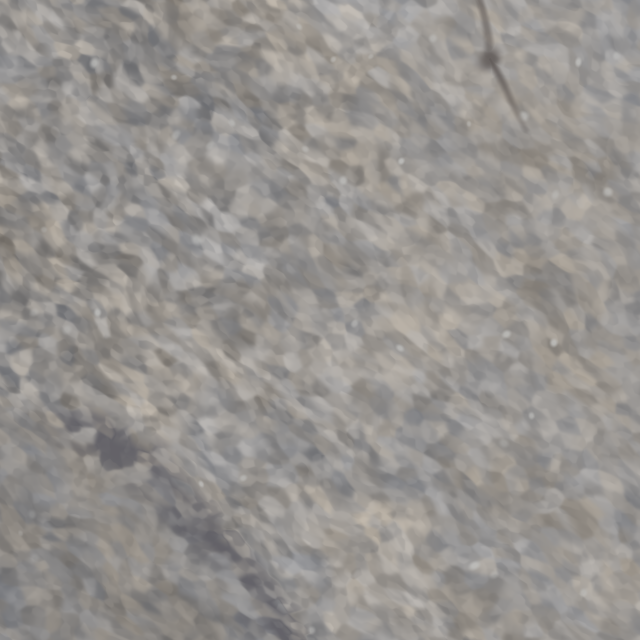
Give the GLSL for this texture, as a WebGL 1 fragment shader.

```glsl
precision highp float;
uniform vec2 u_resolution;

// Palette
const vec3 DARK_STONE = vec3(0.455, 0.450, 0.450);
const vec3 LIGHT_STONE = vec3(0.685, 0.668, 0.648);
const vec3 TAR = vec3(0.385, 0.380, 0.405);
const vec3 CRACK = vec3(0.360, 0.335, 0.325);
const vec3 SPECK = vec3(0.765, 0.765, 0.755);
const vec3 TINT = vec3(0.012, 0.002, -0.014);

// Grain
const float GRAIN_ANGLE = -0.66;
const vec2 GRAIN_FREQ = vec2(37.0, 60.0);
const vec2 FINE_FREQ = vec2(72.0, 108.0);
const vec2 PATCH_FREQ = vec2(8.0, 12.0);
const float MEAN_TONE = 0.64;
const float GRAIN_GAIN = 0.82;
const float FINE_GAIN = 0.38;
const float PATCH_GAIN = 0.34;
const float CELL_FALLOFF = 6.5;

// Scattered specks
const float SPECK_FREQ = 17.0;
const float SPECK_SHARE = 0.13;

// Worn strip: edge height is x + y * u + z * u * u
const vec3 STRIP_EDGE = vec3(0.380, 0.077, -1.74);
const float STRIP_WIDTH = 0.085;

// Crack joints
const vec2 CRACK_TOP = vec2(0.748, 1.01);
const vec2 CRACK_BEND = vec2(0.764, 0.912);
const vec2 CRACK_TIP = vec2(0.826, 0.793);

vec3 hash3(vec2 p) {
  vec3 q = fract(p.xyx * vec3(0.1031, 0.1030, 0.0973));
  q += dot(q, q.yxz + 33.33);
  return fract((q.xxy + q.yzz) * q.zyx);
}

// Smooth cellular noise: x is the tone, y the tint, both centred on zero
vec2 softCells(vec2 p) {
  vec2 cell = floor(p);
  vec2 sum = vec2(0.0);
  float total = 0.0;
  for (int j = -1; j <= 1; j++) {
    for (int i = -1; i <= 1; i++) {
      vec2 id = cell + vec2(float(i), float(j));
      vec2 d = id + hash3(id).xy - p;
      float weight = exp(-CELL_FALLOFF * dot(d, d));
      sum += weight * (hash3(id + 57.0).xy - 0.5);
      total += weight;
    }
  }
  return sum / total;
}

// Sparse soft dots, one chance per cell
float specks(vec2 p) {
  vec2 id = floor(p);
  vec3 h = hash3(id + 131.0);
  float radius = mix(0.10, 0.20, h.z);
  float d = length(p - id - mix(vec2(0.25), vec2(0.75), h.xy));
  float present = step(1.0 - SPECK_SHARE, hash3(id + 211.0).x);
  return present * mix(0.35, 0.8, h.x) * (1.0 - smoothstep(0.2 * radius, radius, d));
}

// x is the distance to the segment, y the position along it
vec2 segment(vec2 p, vec2 a, vec2 b) {
  vec2 ab = b - a;
  float t = clamp(dot(p - a, ab) / dot(ab, ab), 0.0, 1.0);
  return vec2(length(p - a - t * ab), t);
}

float crackMask(vec2 p) {
  vec2 upper = segment(p, CRACK_TOP, CRACK_BEND);
  vec2 lower = segment(p, CRACK_BEND, CRACK_TIP);
  float line = 0.65 * (1.0 - smoothstep(0.001, 0.012, upper.x));
  float tail = (1.0 - 0.65 * lower.y) * (1.0 - smoothstep(0.0, 0.008, lower.x));
  float pit = 1.0 - smoothstep(0.004, 0.023, length((p - CRACK_BEND) * vec2(1.0, 0.75)));
  return max(max(line, tail), 0.85 * pit);
}

void main() {
  vec2 uv = gl_FragCoord.xy / u_resolution;

  // Grain space, slanted and gently bent
  vec2 bent = uv + 0.006 * sin(uv.yx * vec2(31.0, 27.0) + 2.0 * sin(uv * 17.0));
  vec2 along = vec2(cos(GRAIN_ANGLE), sin(GRAIN_ANGLE));
  vec2 slanted = vec2(dot(bent, along), dot(bent, vec2(-along.y, along.x)));
  vec2 grain = softCells(slanted * GRAIN_FREQ + 40.0);
  vec2 fine = softCells(slanted * FINE_FREQ + 190.0);
  vec2 broad = softCells(slanted * PATCH_FREQ + 70.0);

  // Worn strip and the smoother ground below it
  float edge = STRIP_EDGE.x + uv.x * (STRIP_EDGE.y + uv.x * STRIP_EDGE.z);
  float slope = STRIP_EDGE.y + 2.0 * STRIP_EDGE.z * uv.x;
  float depth = (edge - uv.y) / sqrt(1.0 + slope * slope) + 0.05 * grain.x + 0.03 * broad.x;
  float ground = smoothstep(-0.01, 0.05, depth);
  float strip = smoothstep(-0.012, 0.014, depth)
    * (1.0 - smoothstep(0.25 * STRIP_WIDTH, STRIP_WIDTH, depth))
    * smoothstep(0.05, 0.13, uv.x);

  // Stone tone, rougher on the left
  float contrast = mix(1.18, 0.72, smoothstep(0.1, 0.95, uv.x)) * mix(1.0, 0.6, ground);
  float tone = MEAN_TONE + PATCH_GAIN * broad.x - 0.20 * ground
    + contrast * (GRAIN_GAIN * grain.x + FINE_GAIN * fine.x)
    + 0.06 * (uv.x - 0.5);
  vec3 color = mix(DARK_STONE, LIGHT_STONE, tone);
  color += TINT * (2.0 * grain.y + 1.5 * broad.y);

  // Specks, tar and crack
  color = mix(color, SPECK, specks(slanted * SPECK_FREQ + 90.0) * (1.0 - 0.6 * ground));
  color = mix(color, TAR, strip * clamp(0.58 - 0.9 * grain.x - 0.5 * fine.x, 0.0, 0.95));
  color = mix(color, CRACK, 0.85 * crackMask(bent + 0.006 * broad));

  gl_FragColor = vec4(color, 1.0);
}
```
